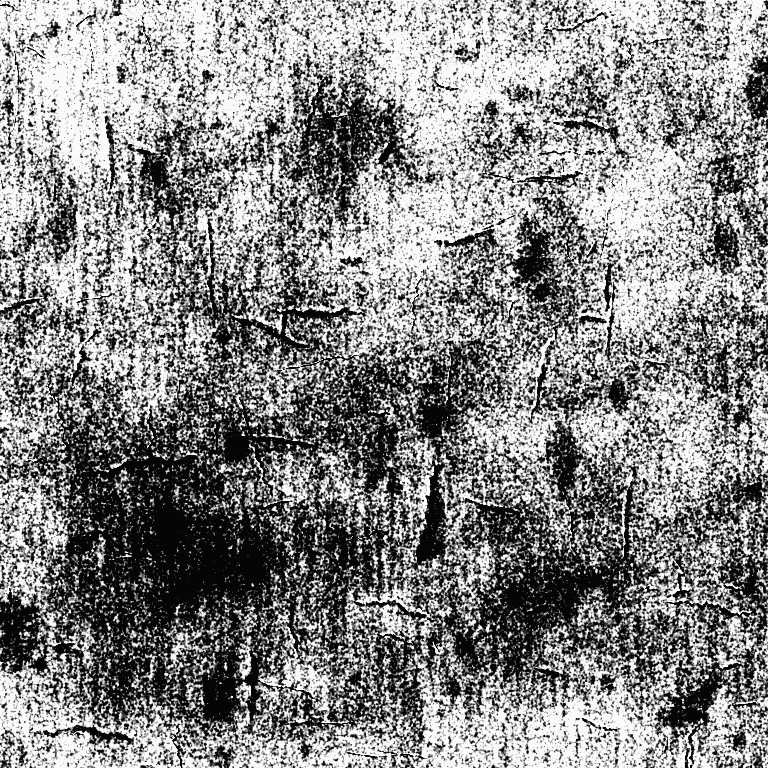
Write a Shadertoy shader that draws this texture.

```glsl
// Weathered, high-contrast plaster: gritty black and white grain over cloudy tone.
// Cellular noise makes the grit and upright fibres, layered sines make the clouds,
// and two loops scatter ragged stains and short broken cracks with a bright rim.

vec2 hash2(vec2 p) {
    vec3 q = fract(p.xyx * vec3(0.1031, 0.1030, 0.0973));
    q += dot(q, q.yzx + 33.33);
    return fract((q.xx + q.yz) * q.zy);
}

// Distance to the nearest scattered point of varied weight, centred near zero
float cellular(vec2 p) {
    vec2 cell = floor(p), f = fract(p);
    float nearest = 4.0;
    for (int y = -1; y <= 1; y++)
    for (int x = -1; x <= 1; x++) {
        vec2 offset = vec2(x, y);
        vec2 point = hash2(cell + offset + 50.0);
        vec2 d = offset + point - f;
        float weight = mix(0.6, 1.9, fract(17.0 * (point.x + point.y)));
        nearest = min(nearest, dot(d, d) * weight);
    }
    return sqrt(nearest) - 0.49;
}

// Two unrelated layers subtracted: equal shares of dark pits and bright chips
float grit(vec2 p) {
    return cellular(p) - cellular(p.yx * 0.93 + 137.0);
}

// Warped, rotated sine octaves
float layeredSines(vec2 p) {
    float sum = 0.0, amplitude = 0.5;
    for (int i = 0; i < 6; i++) {
        p = mat2(0.8, 0.6, -0.6, 0.8) * p * 1.7 + 1.3;
        p += 0.8 * sin(p.yx * 0.9 + float(i));
        sum += amplitude * sin(p.x) * sin(p.y);
        amplitude *= 0.72;
    }
    return sum;
}

// Dark ragged spots: many small, a few large
float stains(vec2 p) {
    float ragged = layeredSines(p * 32.0), darkness = 0.0;
    for (int i = 0; i < 80; i++) {
        vec2 centre = hash2(vec2(i, 7.0));
        vec2 shape = hash2(vec2(i, 23.0));
        float radius = mix(0.007, 0.036, pow(shape.x, 3.0));
        vec2 d = (p - centre) * vec2(1.2, mix(0.5, 1.4, shape.y));
        float dist = length(d) + 1.3 * radius * ragged;
        darkness = max(darkness, 1.0 - smoothstep(0.2 * radius, 1.3 * radius, dist));
    }
    return darkness;
}

// Crooked, tapered cracks: negative in the groove, positive on its rim
float cracks(vec2 p) {
    p += 0.011 * vec2(layeredSines(p * 11.0), layeredSines(p * 11.0 + 5.0));
    float relief = 0.0;
    for (int i = 0; i < 100; i++) {
        vec2 centre = hash2(vec2(i, 41.0));
        vec2 turn = hash2(vec2(i, 67.0));
        vec2 size = hash2(vec2(i, 89.0));
        float angle = 1.5708 * step(0.45, turn.x) + (turn.y - 0.5) * 0.7;
        float c = cos(angle), s = sin(angle);
        vec2 q = mat2(c, -s, s, c) * (p - centre);
        float along = q.x / mix(0.015, 0.075, size.x * size.x);
        float taper = max(0.0, 1.0 - along * along);
        float width = mix(0.0008, 0.0045, size.y * size.y) * sqrt(taper);
        float groove = 1.0 - smoothstep(0.4 * width, width + 0.001, abs(q.y));
        float rim = 1.0 - smoothstep(0.3 * width, 0.7 * width + 0.001, abs(q.y - 1.7 * width));
        relief += smoothstep(0.0, 0.4, taper) * (0.6 * rim - groove);
    }
    return clamp(relief, -1.0, 1.0);
}

// Soft round patch
float patchAt(vec2 p, vec2 centre, float radius) {
    vec2 d = (p - centre) / radius;
    return exp(-dot(d, d));
}

void mainImage(out vec4 fragColor, in vec2 fragCoord) {
    vec2 uv = fragCoord / iResolution.xy;
    float clouds = layeredSines(uv * 4.0 + 2.0);
    float mottle = layeredSines(uv * 15.0 + 4.0);

    // Broad light and dark bands, brightest at the top and bottom edges
    float tone = 0.10 - 0.22 * cos(6.2832 * (uv.y - 0.28));
    tone += 0.20 * smoothstep(0.82, 1.0, uv.y) + 0.24 * (1.0 - smoothstep(0.0, 0.16, uv.y));
    tone += 0.36 * clouds + 0.36 * mottle;

    // Sooty patches with edges broken by the clouds
    vec2 drift = uv + 0.05 * vec2(mottle, clouds);
    tone -= 0.50 * patchAt(drift, vec2(0.20, 0.23), 0.13) + 0.65 * patchAt(drift, vec2(0.73, 0.22), 0.06);
    tone -= 0.75 * patchAt(drift, vec2(0.45, 0.82), 0.07) + 0.50 * patchAt(drift, vec2(0.22, 0.78), 0.08);
    tone -= 0.40 * patchAt(drift, vec2(0.66, 0.81), 0.07);

    // Upright fibres and faint ribs, uneven in strength
    float fibrous = smoothstep(-0.4, 0.4, layeredSines(uv * 3.0 + 9.0));
    float fibres = cellular(uv * vec2(85.0, 11.0)) + 0.7 * cellular(uv * vec2(170.0, 35.0) + 71.0);
    tone += mix(0.25, 0.60, fibrous) * fibres;
    tone += 0.10 * fibrous * sin(uv.x * 390.0 + 2.0 * clouds);

    // Damage
    tone -= 0.80 * stains(uv);
    tone += 0.85 * cracks(uv);

    // Fine grit and coarser clumps
    float grain = 1.05 * grit(uv * vec2(255.0, 235.0));
    grain += 0.55 * grit(uv * vec2(118.0, 105.0) + 31.0);

    float ink = smoothstep(-0.54, 0.54, tone + grain);
    fragColor = vec4(vec3(mix(0.02, 0.98, ink)), 1.0);
}
```
